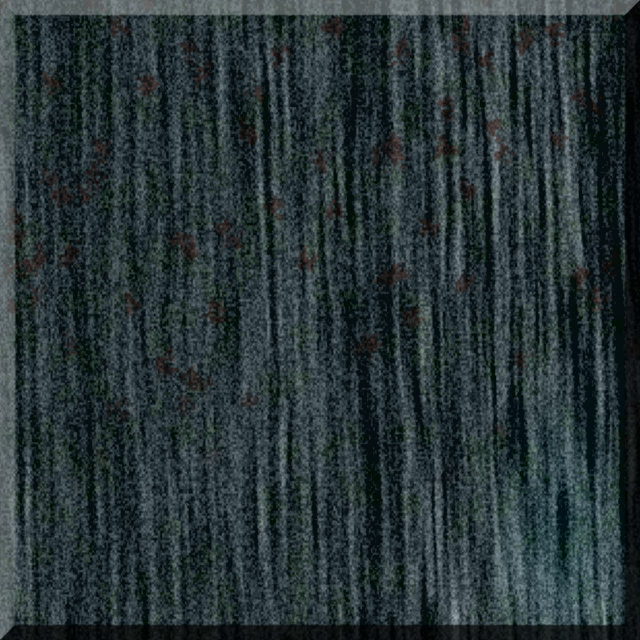
A Shadertoy shader for this texture:

```glsl
#define BASE_TONE 0.188
#define GRAIN_LEAN 0.03
#define STREAK_DEPTH 0.20
#define FINE_DEPTH 0.20
#define SPECKLE_DEPTH 0.25
#define FURROW_DEPTH 0.09
#define BAND_DEPTH 0.10
#define BEVEL_WIDTH 0.0235
#define RUST_CELLS 38.0
#define RUST_SHARE 0.07
#define MOSS_CELLS 30.0

float hash(vec2 p) {
    vec3 q = fract(p.xyx * vec3(0.1031, 0.1030, 0.0973));
    q += dot(q, q.yzx + 33.33);
    return fract((q.x + q.y) * q.z);
}

float noise(vec2 p) {
    vec2 cell = floor(p), f = fract(p);
    f = f * f * (3.0 - 2.0 * f);
    float low = mix(hash(cell), hash(cell + vec2(1, 0)), f.x);
    float high = mix(hash(cell + vec2(0, 1)), hash(cell + vec2(1, 1)), f.x);
    return mix(low, high, f.y);
}

// Soft round spots in a random share of the cells
float spots(vec2 p, float share) {
    vec2 cell = floor(p);
    float cover = 0.0;
    for (int j = -1; j <= 1; j++)
    for (int i = -1; i <= 1; i++) {
        vec2 c = cell + vec2(i, j);
        vec2 centre = c + vec2(hash(c + 17.0), hash(c + 53.0));
        float present = step(hash(c + 91.0), share);
        float dist = length((p - centre) * vec2(1.0, 0.75));
        cover = max(cover, present * (1.0 - smoothstep(0.2, 0.6, dist)));
    }
    return cover;
}

float band(float x, float centre, float width) {
    float d = (x - centre) / width;
    return exp(-d * d);
}

// Brightness of the brushed wood
float woodTone(vec2 uv) {
    float x = uv.x + GRAIN_LEAN * (uv.y - 0.5);
    x += 0.0025 * sin(uv.y * 9.0 + uv.x * 14.0) + 0.001 * sin(uv.y * 31.0 + uv.x * 40.0);
    vec2 coarse = vec2(x * 85.0, uv.y * 4.5);
    vec2 fine = vec2(x * 165.0, uv.y * 10.0);

    // Offset difference lights one flank of each ridge
    float relief = noise(coarse) - noise(coarse + vec2(0.7, 0.0));
    float hair = noise(fine + 40.0) - 0.5;
    float furrow = smoothstep(0.62, 0.86, noise(vec2(x * 105.0 + 9.0, uv.y * 6.0)));
    float grain = STREAK_DEPTH * relief + FINE_DEPTH * hair - FURROW_DEPTH * furrow;
    grain *= mix(0.7, 1.35, smoothstep(0.15, 0.95, uv.x));

    float speckle = noise(uv * vec2(310.0, 260.0)) - 0.5;
    speckle += 0.4 * (noise(uv * vec2(480.0, 440.0) + 70.0) - 0.5);
    float broad = noise(vec2(x * 7.0, uv.y * 2.5) + 5.0) - 0.5;

    float shade = band(x, 0.13, 0.05) * mix(0.5, 1.0, uv.y);
    shade += 0.9 * band(x, 0.575, 0.03) + 0.8 * band(x, 0.96, 0.03);
    shade += 0.5 * band(x, 0.04, 0.03) * uv.y;

    return BASE_TONE + grain + SPECKLE_DEPTH * speckle + 0.09 * broad
        - BAND_DEPTH * shade + 0.05 * (0.5 - uv.y);
}

// Pale upper and left rims, dark lower and right rims
vec3 bevel(vec3 colour, vec2 uv) {
    float lit = min(uv.x, 1.0 - uv.y);
    float shaded = min(1.0 - uv.x, uv.y);
    float rim = 1.0 - smoothstep(BEVEL_WIDTH - 0.002, BEVEL_WIDTH + 0.002, min(lit, shaded));
    float side = smoothstep(-0.002, 0.002, shaded - lit);
    float onTop = smoothstep(-0.002, 0.002, uv.x - (1.0 - uv.y));
    float strength = mix(0.46 - 7.0 * uv.x, 0.5, onTop);
    vec3 pale = mix(colour, vec3(0.64, 0.67, 0.67), strength);
    return mix(colour, mix(colour * 0.3, pale, side), rim);
}

void mainImage(out vec4 fragColor, in vec2 fragCoord) {
    vec2 uv = fragCoord / iResolution.xy;
    float tone = woodTone(uv);

    // Cool sheen in the lower right
    vec2 sheenOffset = (uv - vec2(0.88, 0.15)) / vec2(0.10, 0.20);
    float sheen = exp(-dot(sheenOffset, sheenOffset));
    tone = max(tone + 0.06 * sheen, 0.015);

    vec3 slate = tone + vec3(0.0, 0.05, 0.068) * mix(0.75, 1.0, smoothstep(0.0, 0.12, tone));
    slate += sheen * vec3(-0.03, 0.02, 0.025);

    // Moss and rust stains
    vec2 ragged = vec2(noise(uv * 130.0), noise(uv * 130.0 + 30.0)) - 0.5;
    float moss = spots(uv * MOSS_CELLS + ragged, 0.3);
    float rust = spots(uv * RUST_CELLS + ragged + 60.0, RUST_SHARE);
    rust *= smoothstep(0.2, 0.45, uv.y);
    slate += moss * vec3(-0.015, 0.0, -0.04);
    vec3 rusty = vec3(0.06, 0.035, 0.03) + tone * vec3(0.6, 0.45, 0.42);
    slate = mix(slate, rusty, 0.75 * rust);

    fragColor = vec4(clamp(bevel(slate, uv), 0.0, 1.0), 1.0);
}
```
